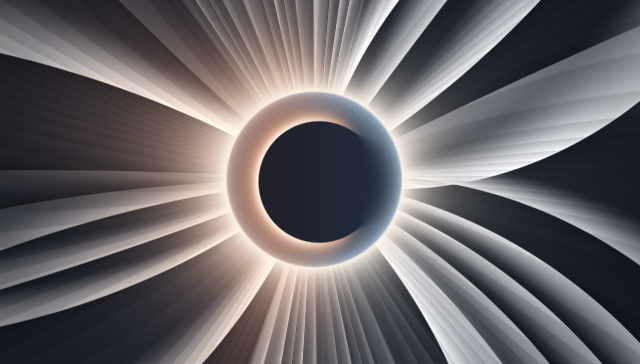
This background is drawn by a WebGL 1 fragment shader. Its source:

```glsl
precision highp float;
uniform vec2 u_resolution;

#define SUN_CENTER vec2(-0.016, 0.007)
#define SUN_RADIUS 0.241
#define MOON_CENTER vec2(-0.002, 0.0)
#define MOON_RADIUS 0.167
#define NIGHT vec3(0.10, 0.125, 0.17)
#define EMBER vec3(0.62, 0.40, 0.32)
#define COOL_LIGHT vec3(0.87, 0.885, 0.91)
#define WARM_LIGHT vec3(0.96, 0.87, 0.81)
#define GLOW vec3(1.0, 0.96, 0.91)
#define SEAM_DEPTH 0.13

// Polar position around the sun; angles are in degrees
struct Ray {
  float angle;
  float reach;  // 0 close to the sun, 1 near the side borders
  float blur;   // angular size of a pixel
  float warmth;
};

// Dark cloth, glowing furthest at the upper left and lower left
vec3 shade(Ray ray) {
  float upperLeft = smoothstep(0.75, 1.0, cos(radians(ray.angle - 157.0)));
  float lowerLeft = smoothstep(0.97, 1.0, cos(radians(ray.angle - 246.0)));
  float ember = exp(-mix(4.0, 1.9, max(upperLeft, lowerLeft)) * max(ray.reach, 0.0));
  return mix(NIGHT, EMBER, 0.75 * ray.warmth * ember);
}

vec3 tone(Ray ray, float light) {
  float outward = clamp(ray.reach, 0.0, 1.0);
  vec3 lit = mix(COOL_LIGHT, WARM_LIGHT, ray.warmth * (1.0 - 0.75 * outward));
  float fade = mix(0.88, 0.66, ray.warmth);
  return mix(shade(ray), lit, light * mix(1.1, fade, outward));
}

// Curved cloth with one crisp edge; the sign of width is the fading direction
vec3 sheet(vec3 color, Ray ray, float nearAngle, float farAngle, float width, float light) {
  float edge = mix(nearAngle, farAngle, ray.reach);
  float x = (mod(ray.angle - edge + 180.0, 360.0) - 180.0) * sign(width);
  float inside = smoothstep(-ray.blur, ray.blur, x);
  float cover = inside * (1.0 - smoothstep(0.0, abs(width), x));
  float hem = 0.16 * exp(-max(x, 0.0) / 0.8);
  color *= 1.0 - 0.3 * (1.0 - inside) * exp(min(x, 0.0) / 3.0);
  return mix(color, tone(ray, light * (1.0 + hem)), cover);
}

// Narrow pleats between two angles
vec3 fan(vec3 color, Ray ray, float first, float last, float spacing, vec2 lights) {
  float along = (ray.angle - first) / (last - first);
  float window = smoothstep(0.0, 0.03, along) * smoothstep(1.0, 0.97, along);
  float pleat = (ray.angle - first) / spacing + 0.3 * sin(ray.angle * 0.31);
  float f = fract(pleat);
  float blur = min(1.5 * ray.blur / spacing, 0.4);
  float ridge = (0.28 + 0.72 * f * f) * (1.0 - 0.75 * smoothstep(1.0 - blur, 1.0, f));
  float variety = 0.85 + 0.22 * sin(floor(pleat) * 2.4);
  float light = mix(lights.x, lights.y, clamp(along, 0.0, 1.0));
  return mix(color, tone(ray, ridge * variety * light), window);
}

vec3 drapery(Ray ray) {
  vec3 color = shade(ray);
  color = fan(color, ray, 74.0, 127.0, 4.2, vec2(1.1, 0.5));
  color = fan(color, ray, 250.0, 308.0, 4.4, vec2(1.2, 0.15));

  // Left: dim bands, the broad upper sheet and the lower beams
  color = sheet(color, ray, 139.0, 137.0, -9.0, 0.2);
  color = sheet(color, ray, 152.0, 157.3, -13.0, 1.08);
  for (int i = 0; i < 2; i++) {
    float k = float(i);
    color = sheet(color, ray, 177.0 + 5.0 * k, 178.3 + 7.0 * k, 6.0, 0.2);
  }
  for (int i = 0; i < 3; i++) {
    float k = float(i);
    color = sheet(color, ray, 188.0 + 13.0 * k, 192.5 + 7.0 * k, -7.0, 0.72 + 0.1 * k);
  }
  color = sheet(color, ray, 244.0, 234.0, -13.0, 0.98);

  // Top: pale lobe and beams
  color = sheet(color, ray, 70.0, 58.0, 11.0, 1.12);
  color = sheet(color, ray, 54.0, 53.0, 12.0, 0.85);
  color = sheet(color, ray, 33.0, 39.0, 13.0, 1.02);

  // Right: swept wing, hanging sheet and the lower beams
  color = sheet(color, ray, 26.5, 25.5, -19.0, 0.42);
  color = sheet(color, ray, -4.5, 11.5, 17.0, 1.1);
  color = sheet(color, ray, 0.0, -13.0, 8.0, 0.88);
  for (int i = 0; i < 4; i++) {
    float k = float(i);
    color = sheet(color, ray, -12.0 - 9.0 * k, -23.5 - 7.5 * k, -8.0, 0.9 - 0.07 * k);
  }
  color = sheet(color, ray, -48.0, -58.0, 17.0, 1.02);

  // Faint, unevenly spaced seams over all the cloth
  float seam = fract(ray.angle / 3.0 + 1.2 * sin(radians(9.0 * ray.angle)) + 0.9 * ray.reach);
  return color * (1.0 - SEAM_DEPTH * seam * smoothstep(1.0, 0.85, seam));
}

vec3 disc(vec2 p, float pixel) {
  vec2 q = p - SUN_CENTER;
  float side = q.x / SUN_RADIUS;
  float depth = max(SUN_RADIUS - length(q), 0.0);
  vec2 m = p - MOON_CENTER;
  float gap = length(m) - MOON_RADIUS;
  float facing = m.x / max(length(m), 0.001);
  float outside = max(gap, 0.0);

  vec3 moon = mix(vec3(0.12, 0.125, 0.165), vec3(0.13, 0.165, 0.225), smoothstep(-0.5, 0.6, side));
  vec3 body = mix(vec3(0.53, 0.43, 0.41), vec3(0.38, 0.45, 0.53), smoothstep(-0.6, 0.5, side));

  // The right side of the ring melts into the moon
  float melt = smoothstep(-0.1, 0.5, facing);
  body = mix(body, mix(moon, body, smoothstep(-0.06, 0.07, gap)), melt);
  body += vec3(0.28, 0.28, 0.27) * exp(-depth / 0.018);

  // Crescent light, thinning toward its tips
  float arc = smoothstep(0.75, -0.6, facing);
  float reach = mix(0.4, 1.0, arc);
  float presence = smoothstep(0.75, 0.2, facing);
  body = mix(body, vec3(0.98, 0.64, 0.46), 0.85 * presence * exp(-outside / (0.033 * reach)));
  body = mix(body, GLOW, arc * exp(-pow(outside / 0.016, 1.5)));
  float soft = pixel + 0.06 * smoothstep(0.6, 1.0, facing);
  return mix(moon, body, smoothstep(-soft, soft, gap));
}

void main() {
  float pixel = 1.0 / u_resolution.y;
  vec2 p = (gl_FragCoord.xy - 0.5 * u_resolution) * pixel;
  vec2 q = p - SUN_CENTER;
  float r = max(length(q), 0.01);

  Ray ray;
  ray.angle = mod(degrees(atan(q.y, q.x)), 360.0);
  ray.reach = (r - 0.3) / 0.55;
  ray.blur = degrees(pixel / r);
  ray.warmth = 0.05 + 0.95 * smoothstep(0.55, -0.35, q.x / r);
  vec3 color = drapery(ray);

  // Corona, widest sideways, and darker corners
  float away = max(r - SUN_RADIUS, 0.0);
  float sideways = abs(q.x) / r;
  color *= 1.0 - 0.18 * smoothstep(0.6, 1.05, r);
  color += EMBER * 0.25 * ray.warmth * exp(-away / 0.11);
  color = mix(color, GLOW, 0.55 * exp(-away / mix(0.07, 0.14, sideways)));
  color = mix(color, GLOW, exp(-away / mix(0.027, 0.05, sideways)));

  color = mix(disc(p, pixel), color, smoothstep(-1.5 * pixel, 1.5 * pixel, r - SUN_RADIUS));
  gl_FragColor = vec4(clamp(color, 0.0, 1.0), 1.0);
}
```
